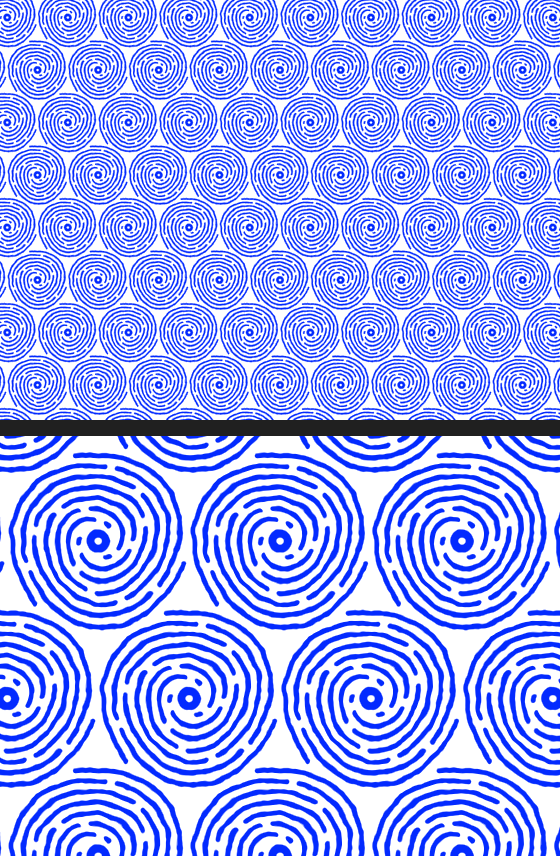
Top, the full canvas; bottom, a detail of the centre.
This pattern is drawn by a Shadertoy shader. Its source:

```glsl
// Blue hand-drawn whorls on white, set on a triangular lattice with eight rows.
// Each whorl is a three-armed spiral cut into round-ended strokes, bent to a
// soft triangle and roughened by noise, around a small thick ring.

const float TAU = 6.2831853;

float hash(vec2 p) {
    return fract(sin(dot(p, vec2(127.1, 311.7))) * 4375.85);
}

float noise(vec2 p) {
    vec2 i = floor(p), f = fract(p);
    f = f * f * (3.0 - 2.0 * f);
    return mix(mix(hash(i), hash(i + vec2(1, 0)), f.x),
               mix(hash(i + vec2(0, 1)), hash(i + vec2(1, 1)), f.x), f.y) - 0.5;
}

// Offset from the nearest lattice centre, with neighbours one unit apart
vec2 latticeCell(vec2 p) {
    vec2 period = vec2(1.0, sqrt(3.0));
    vec2 even = mod(p + 0.5 * period, period) - 0.5 * period;
    vec2 odd = mod(p, period) - 0.5 * period;
    return dot(even, even) < dot(odd, odd) ? even : odd;
}

// Signed distance to the broken spiral strokes
float spiralStrokes(vec2 p) {
    float spacing = 0.062, outer = 0.5, inner = 0.1;
    float angle = atan(p.y, p.x);
    float radius = length(p) / (1.0 + 0.035 * sin(3.0 * angle));
    radius += 0.014 * noise(p * 15.0 + 40.0);

    // Nearest arm and its radius at this angle
    float turn = 3.0 * (angle - radians(109.0)) / TAU;
    float arm = round((radius - outer) / spacing - turn);
    float armRadius = outer + spacing * (turn + arm);
    float rise = 3.0 * spacing / TAU;
    float slope = rise / max(armRadius, 0.04);
    float across = (radius - armRadius) / sqrt(1.0 + slope * slope);

    // Gaps at even angles along each arm, starting from its outer tip
    float sweep = (outer - armRadius) / rise;
    float phase = fract(sweep / 2.6);
    float fromGap = min(phase, 1.0 - phase) * 2.6 * armRadius;
    if (sweep < 0.0) fromGap = sweep * armRadius;
    float along = max(0.035 - fromGap, 0.0);
    along = max(along, (inner - armRadius) / rise * inner);

    return length(vec2(across, along)) - 0.0135;
}

void mainImage(out vec4 fragColor, in vec2 fragCoord) {
    // Eight rows per canvas height, in units of the centre spacing
    float scale = 4.0 * sqrt(3.0) / iResolution.y;
    vec2 p = (fragCoord - 0.5 * iResolution.xy) * scale;
    vec2 cell = latticeCell(p - vec2(0.0, 1.0 / sqrt(3.0)));

    float ring = abs(length(cell) - 0.042) - 0.022;
    float shape = min(spiralStrokes(cell), ring);
    shape += 0.005 * noise(cell * 45.0 + 90.0);

    float ink = clamp(0.5 - shape / (1.2 * scale), 0.0, 1.0);
    vec3 paper = vec3(1.0), blue = vec3(0.01, 0.165, 1.0);
    fragColor = vec4(mix(paper, blue, ink), 1.0);
}
```
